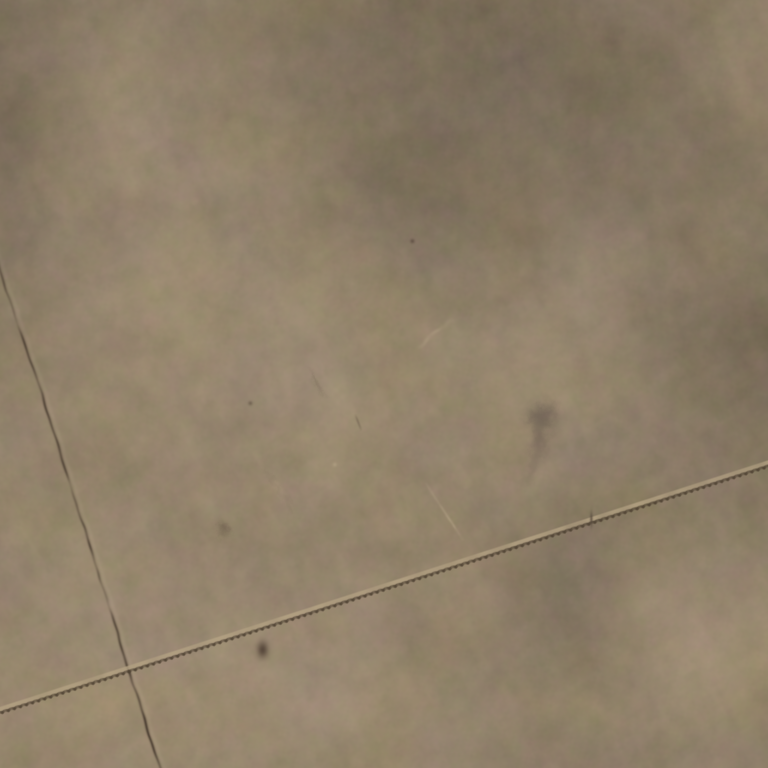
Reproduce this texture procedurally as a three.js fragment shader.

```glsl
// Worn concrete floor with a raised diagonal joint, a thin crack, scuffs and stains.
varying vec2 vUv;

float hash(vec2 p) {
  return fract(sin(dot(p, vec2(127.1, 311.7))) * 43758.55);
}

// Smooth lattice noise, -0.5 to 0.5
float noise(vec2 p) {
  vec2 i = floor(p);
  vec2 f = fract(p);
  f = f * f * (3.0 - 2.0 * f);
  float low = mix(hash(i), hash(i + vec2(1.0, 0.0)), f.x);
  float high = mix(hash(i + vec2(0.0, 1.0)), hash(i + 1.0), f.x);
  return mix(low, high, f.y) - 0.5;
}

// Rotated octaves of noise, each finer and weaker
float mottle(vec2 p, float gain) {
  float sum = 0.0;
  float weight = 1.0;
  for (int i = 0; i < 5; i++) {
    sum += weight * noise(p);
    p = mat2(0.8, 0.6, -0.6, 0.8) * p * 2.03 + 7.3;
    weight *= gain;
  }
  return sum;
}

// Noise drawn out along the given direction
float streaks(vec2 p, vec2 along, float across, float stretch) {
  vec2 d = normalize(along);
  return noise(vec2(dot(p, vec2(-d.y, d.x)), dot(p, d) / stretch) * across);
}

// Soft elliptical falloff, 1 at the centre
float blob(vec2 p, vec2 centre, vec2 radius) {
  vec2 q = (p - centre) / radius;
  return exp(-dot(q, q));
}

// Soft line that fades toward both ends
float stroke(vec2 p, vec2 a, vec2 b, float width) {
  vec2 ab = b - a;
  float t = clamp(dot(p - a, ab) / dot(ab, ab), 0.0, 1.0);
  float d = length(p - a - ab * t) / width;
  return exp(-d * d) * (0.3 + 2.8 * t * (1.0 - t));
}

// Broad light and shade across the slab
float slabTone(vec2 p) {
  float tone = 0.05 - 0.06 * p.x - 0.05 * p.y;
  tone += 0.07 * blob(p, vec2(0.27, 0.66), vec2(0.20, 0.18));
  tone += 0.06 * blob(p, vec2(0.42, 0.45), vec2(0.25, 0.20));
  tone += 0.06 * blob(p, vec2(0.32, 0.08), vec2(0.35, 0.18));
  tone += 0.13 * blob(p, vec2(0.96, 0.17), vec2(0.15, 0.11));
  tone += 0.09 * blob(p, vec2(0.74, 0.56), vec2(0.12, 0.13));
  tone += 0.11 * blob(p, vec2(1.00, 0.95), vec2(0.10, 0.12));
  tone += 0.06 * blob(p, vec2(0.20, 0.88), vec2(0.16, 0.09));
  tone -= 0.10 * blob(p, vec2(0.60, 0.90), vec2(0.30, 0.20));
  tone -= 0.05 * blob(p, vec2(0.53, 0.74), vec2(0.10, 0.06));
  tone -= 0.13 * blob(p, vec2(0.00, 0.88), vec2(0.08, 0.24));
  tone -= 0.10 * blob(p, vec2(0.98, 0.56), vec2(0.16, 0.09));
  tone -= 0.07 * blob(p, vec2(0.74, 0.21), vec2(0.07, 0.12));
  tone -= 0.06 * blob(p, vec2(0.38, 0.39), vec2(0.025, 0.02));
  return tone;
}

vec3 addStains(vec3 color, vec2 p) {
  vec2 q = p + 0.009 * vec2(mottle(p * 55.0, 0.6), mottle(p * 55.0 + 9.0, 0.6));
  float smudge = 0.8 * blob(q, vec2(0.705, 0.460), vec2(0.020, 0.015));
  smudge += 0.6 * blob(q, vec2(0.706, 0.434), vec2(0.012, 0.025));
  smudge += 0.35 * stroke(q, vec2(0.704, 0.43), vec2(0.680, 0.36), 0.008);
  smudge += 0.3 * blob(q, vec2(0.680, 0.785), vec2(0.022, 0.014));
  color = mix(color, vec3(0.37, 0.32, 0.29), 0.55 * min(smudge, 1.0));
  float spots = blob(p, vec2(0.342, 0.154), vec2(0.007, 0.010));
  spots += 0.4 * blob(q, vec2(0.292, 0.308), vec2(0.009, 0.009));
  spots += 0.5 * blob(p, vec2(0.326, 0.475), vec2(0.003));
  spots += 0.6 * blob(p, vec2(0.537, 0.686), vec2(0.003));
  spots += 0.4 * stroke(p, vec2(0.463, 0.459), vec2(0.470, 0.441), 0.0018);
  spots += 0.15 * stroke(q, vec2(0.400, 0.520), vec2(0.425, 0.485), 0.003);
  spots += 0.13 * stroke(q, vec2(0.340, 0.400), vec2(0.385, 0.325), 0.004);
  return mix(color, vec3(0.29, 0.23, 0.19), 0.8 * min(spots, 1.0));
}

vec3 addScratches(vec3 color, vec2 p) {
  vec2 q = p + 0.004 * vec2(noise(p * 60.0), noise(p * 60.0 + 4.0));
  float marks = 0.30 * stroke(q, vec2(0.545, 0.548), vec2(0.590, 0.582), 0.003);
  marks += 0.40 * stroke(p, vec2(0.555, 0.370), vec2(0.602, 0.298), 0.002);
  marks += 0.20 * stroke(q, vec2(0.420, 0.510), vec2(0.475, 0.440), 0.009);
  marks += 0.16 * stroke(q, vec2(0.325, 0.420), vec2(0.390, 0.320), 0.005);
  marks *= 0.9 + 1.2 * noise(p * 130.0);
  marks += 0.50 * blob(p, vec2(0.436, 0.395), vec2(0.003));
  return mix(color, vec3(0.72, 0.65, 0.54), clamp(marks, 0.0, 1.0));
}

// Thin crack, worn away in places and darker below the joint
vec3 addCrack(vec3 color, vec2 p) {
  float x = 0.208 - 0.315 * p.y - 0.004 * smoothstep(0.45, 0.65, p.y);
  float d = (p.x - x + 0.002 * noise(p.yy * 45.0)) / 0.0021;
  float wear = 0.5 + 0.7 * noise(p.yy * 38.0) + 0.3 * step(p.y, 0.13);
  color += 0.02 * exp(-0.5 * (d - 2.5) * (d - 2.5));
  return mix(color, vec3(0.31, 0.26, 0.21), clamp(wear, 0.15, 0.9) * exp(-d * d));
}

// Pale ridge with a toothed shadow along its lower side
vec3 addJoint(vec3 color, vec2 p) {
  vec2 along = normalize(vec2(1.0, 0.321));
  vec2 r = p - vec2(0.0, 0.075);
  float d = dot(r, vec2(-along.y, along.x));
  float teeth = 0.5 + 0.5 * sin(dot(r, along) * 760.0);
  float shadow = 1.0 - smoothstep(0.0005, 0.0035, abs(d + 0.002 + 0.0015 * teeth));
  float ridge = 1.0 - smoothstep(0.001, 0.004, abs(d - 0.0018));
  color = mix(color, vec3(0.31, 0.26, 0.20), shadow * (0.5 + 0.4 * teeth));
  color = mix(color, vec3(0.70, 0.63, 0.51), ridge * (0.75 + 0.4 * noise(p * 70.0)));
  return mix(color, vec3(0.29, 0.24, 0.20), 0.6 * blob(p, vec2(0.770, 0.324), vec2(0.002, 0.009)));
}

void main() {
  vec2 p = vUv;
  float tone = 1.0 + 1.1 * slabTone(p) + 0.055 * mottle(p * 13.0, 0.78);
  tone += 0.03 * streaks(p, vec2(0.35, -1.0), 75.0, 3.0);
  tone += 0.03 * streaks(p, vec2(1.0, 0.7), 65.0, 2.5);
  vec3 color = vec3(0.550, 0.490, 0.402) * tone;
  color += vec3(0.014, -0.006, 0.012) * mottle(p * 36.0 + 8.0, 0.75);
  color += vec3(0.0, 0.003, -0.020) * mottle(p * 12.0 + 20.0, 0.7);
  color = addScratches(addStains(color, p), p);
  gl_FragColor = vec4(addJoint(addCrack(color, p), p), 1.0);
}
```
